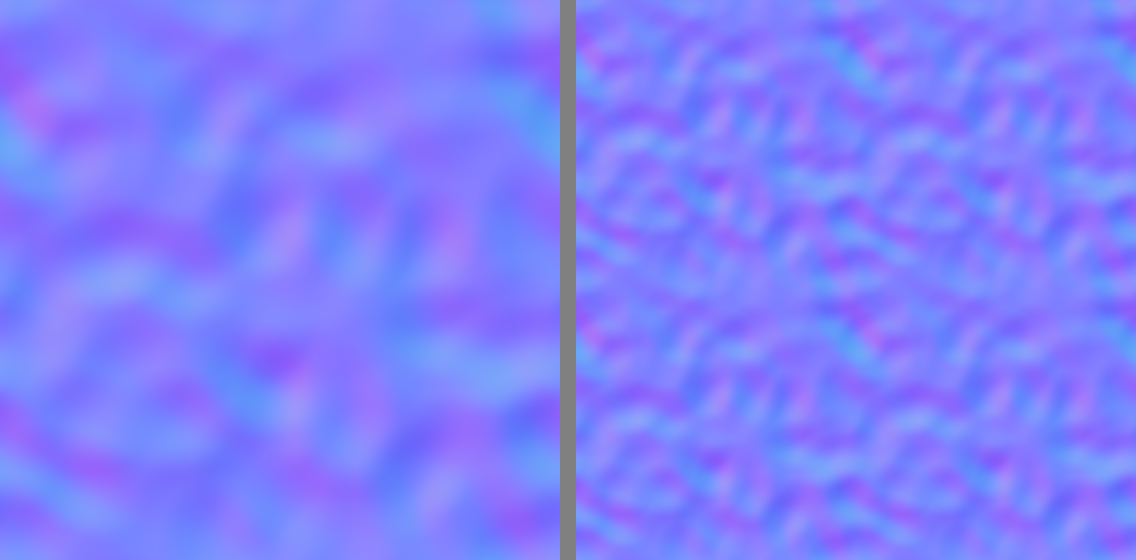
Left: one tile. Right: repeated 2 by 2.
Give the GLSL for this texture map, as a three.js fragment shader.

```glsl
varying vec2 vUv;

const float CELLS = 13.0;          // bumps along each side, whole so the map tiles
const float LONG_MIN = 1.5;        // bump reach in cells, at most 2
const float LONG_MAX = 2.0;
const float SHORT_MIN = 1.25;
const float SHORT_MAX = 1.5;
const float MAIN_ANGLE = 0.5;      // preferred direction of the long axis
const float ANGLE_SPREAD = 3.0;
const float LINEAR_HEIGHT = 0.85;  // balance of dents and bumps
const float SKEWED_HEIGHT = 0.5;   // makes a few bumps stand out
const float SLOPE = 0.15;
const float SEED = 41.0;

vec3 hash3(vec2 p) {
  vec3 q = fract((p.xyx + SEED) * vec3(0.1031, 0.1030, 0.0973));
  q += dot(q, q.yxz + 33.33);
  return fract((q.xxy + q.yzz) * q.zyx);
}

// Gradient of one smooth elliptical bump that ends at its radii
vec2 bumpGradient(vec2 offset, float angle, vec2 radii, float height) {
  float c = cos(angle);
  float s = sin(angle);
  vec2 local = vec2(c * offset.x + s * offset.y, c * offset.y - s * offset.x) / radii;
  float falloff = max(1.0 - dot(local, local), 0.0);
  vec2 g = -6.0 * height * falloff * falloff * local / radii;
  return vec2(c * g.x - s * g.y, s * g.x + c * g.y);
}

// Sum of scattered bumps on a wrapping grid
vec2 surfaceGradient(vec2 uv) {
  vec2 p = uv * CELLS;
  vec2 cell = floor(p);
  vec2 gradient = vec2(0.0);
  for (int y = -2; y <= 2; y++) {
    for (int x = -2; x <= 2; x++) {
      vec2 neighbour = cell + vec2(float(x), float(y));
      vec2 id = mod(neighbour, CELLS);
      vec3 place = hash3(id);
      vec3 form = hash3(id + 57.0);
      float level = 2.0 * place.z - 1.0;
      float height = level * (LINEAR_HEIGHT + SKEWED_HEIGHT * level);
      float angle = MAIN_ANGLE + (form.x - 0.5) * ANGLE_SPREAD;
      vec2 radii = mix(vec2(LONG_MIN, SHORT_MIN), vec2(LONG_MAX, SHORT_MAX), form.yz);
      gradient += bumpGradient(p - neighbour - place.xy, angle, radii, height);
    }
  }
  return gradient;
}

void main() {
  // Green grows downwards along the slope
  vec2 slope = surfaceGradient(vUv) * SLOPE;
  vec3 normal = normalize(vec3(-slope.x, slope.y, 1.0));
  gl_FragColor = vec4(0.5 + 0.5 * normal, 1.0);
}
```
